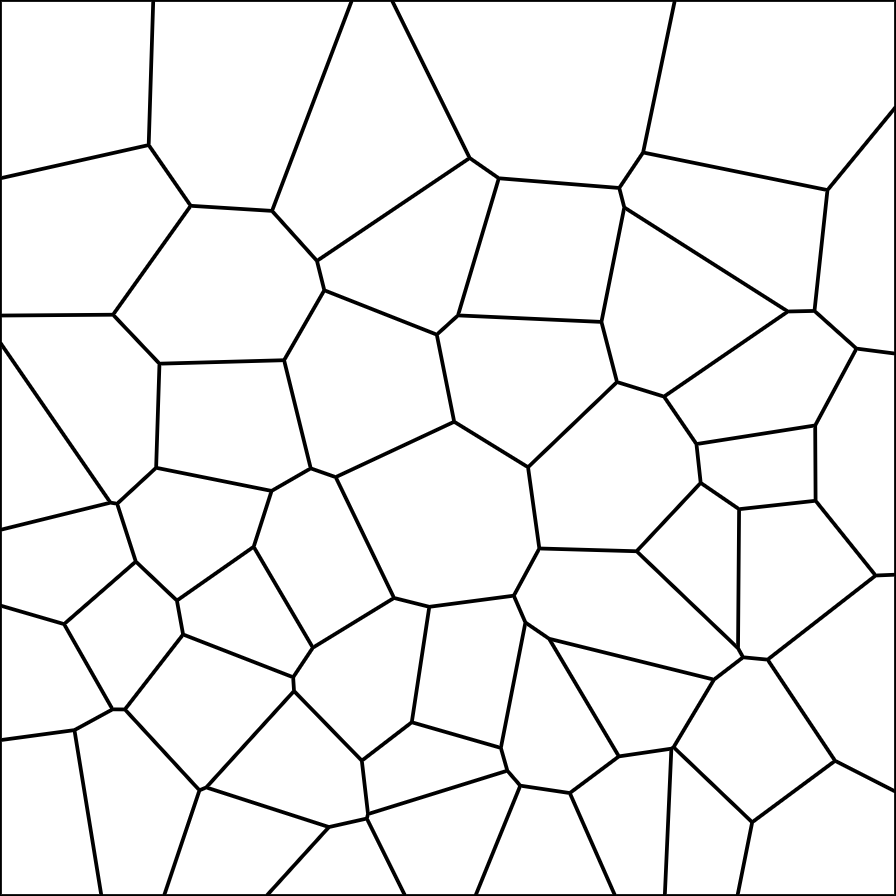
A Shadertoy shader for this pattern:

```glsl
vec2 hash2(vec2 p) {
    vec2 q = vec2(dot(p, vec2(127.1, 311.7)), dot(p, vec2(269.5, 183.3)));
    return fract(sin(q) * 43758.5453);
}

// Rows hold fewer, more widely spaced seeds towards the top
int columnsInRow(int row) {
    return 9 - (2 * row + 1) / 3;
}

vec2 seedPosition(int column, int row) {
    vec2 jitter = 0.86 * (hash2(vec2(column, row) + 11.0) - 0.5);
    float stagger = row % 2 == 0 ? -0.22 : 0.22;
    float x = (float(column) + 0.5 + stagger + jitter.x) / float(columnsInRow(row));
    float t = (float(row) + 0.5 + jitter.y) / 7.0;

    // Rows tighten towards the bottom and undulate in the middle
    float wave = 0.045 * sin(8.0 * x + 3.0 * t) * sin(3.14 * clamp(t, 0.0, 1.0));
    return vec2(x, t * (0.77 + 0.18 * t) + wave);
}

vec2 nearestSeed(vec2 p) {
    vec2 nearest = vec2(9.0);
    for (int row = 0; row < 7; row++) {
        for (int column = 0; column < columnsInRow(row); column++) {
            vec2 seed = seedPosition(column, row);
            if (distance(p, seed) < distance(p, nearest)) nearest = seed;
        }
    }
    return nearest;
}

// Distance to the closest bisector between the own seed and any other
float cellEdgeDistance(vec2 p) {
    vec2 own = nearestSeed(p);
    float edge = 1.0;
    for (int row = 0; row < 7; row++) {
        for (int column = 0; column < columnsInRow(row); column++) {
            vec2 other = seedPosition(column, row);
            vec2 across = other - own;
            if (dot(across, across) > 1e-6)
                edge = min(edge, dot(0.5 * (own + other) - p, normalize(across)));
        }
    }
    return edge;
}

void mainImage(out vec4 fragColor, in vec2 fragCoord) {
    vec2 uv = fragCoord / iResolution.xy;
    float pixel = 1.0 / min(iResolution.x, iResolution.y);

    // Cell walls
    float walls = clamp(0.5 + (0.0021 - cellEdgeDistance(uv)) / pixel, 0.0, 1.0);

    // Thin frame along the canvas border
    vec2 toBorder = min(uv, 1.0 - uv);
    float frame = clamp(0.5 + (0.0021 - min(toBorder.x, toBorder.y)) / pixel, 0.0, 1.0);

    fragColor = vec4(vec3(1.0 - max(walls, frame)), 1.0);
}
```
